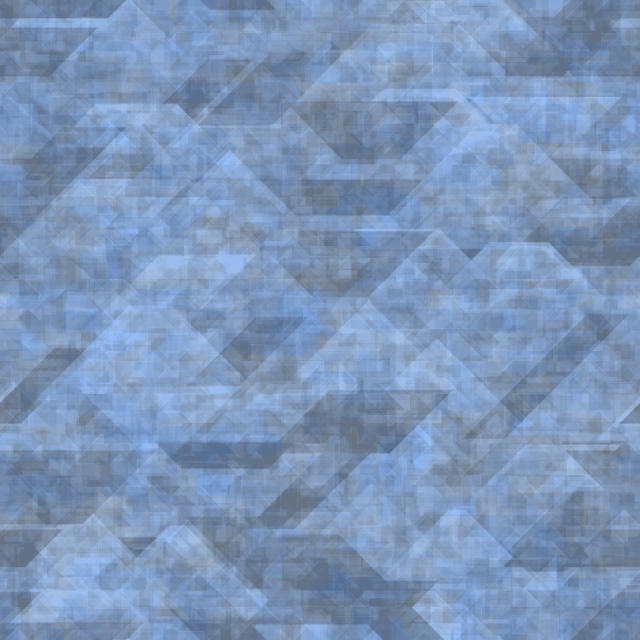
Reproduce this texture procedurally as a WebGL 1 fragment shader.

```glsl
precision highp float;

uniform vec2 u_resolution;

const vec3 SLATE = vec3(0.398, 0.472, 0.575);
const vec3 SKY = vec3(0.585, 0.712, 0.890);
const vec3 WARM_SHIFT = vec3(0.052, 0.008, -0.062);
const int FACET_COUNT = 56;

float hash(vec2 p) {
  vec3 q = fract(p.xyx * vec3(0.1031, 0.1030, 0.0973));
  q += dot(q, q.yzx + 33.33);
  return fract((q.x + q.y) * q.z);
}

float randomSign(vec2 key) {
  return hash(key) < 0.5 ? -1.0 : 1.0;
}

float fill(float dist, float blur) {
  return 1.0 - smoothstep(-blur, blur, dist);
}

// Wrapping brick grid; most cells are cut straight or at 45 degrees.
float mosaic(vec2 p, vec2 cells, float seed) {
  vec2 grid = p * cells;
  float row = mod(floor(grid.y), cells.y);
  grid.x += hash(vec2(row, seed)) * cells.x;
  vec2 id = mod(floor(grid), cells);
  vec2 local = fract(grid) - 0.5;
  vec2 key = id + seed * 7.0;
  float kind = hash(key + 3.7);
  float offset = (hash(key + 8.3) - 0.5) * 0.7;
  vec2 size = local / cells;
  float cut = 1.0;
  if (kind < 0.55) cut = (size.x + size.y * randomSign(key + 5.1)) * 0.7071;
  else if (kind < 0.70) cut = size.x - offset / cells.x;
  else if (kind < 0.85) cut = size.y - offset / cells.y;
  float crease = randomSign(key + 2.9) * fill(abs(cut) - 0.0008, 0.0010);
  return hash(key + 19.0 * step(0.0, cut)) - 0.5 + 0.35 * crease;
}

// Fine patchwork: blocks, slanted chips and thin streaks.
float patchwork(vec2 p) {
  vec2 slanted = vec2(p.x + p.y, p.x - p.y);
  float tone = 0.19 * mosaic(p, vec2(7.0, 13.0), 1.0);
  tone += 0.23 * mosaic(p, vec2(14.0, 25.0), 2.0);
  tone += 0.25 * mosaic(p, vec2(25.0, 39.0), 3.0);
  tone += 0.23 * mosaic(p, vec2(44.0, 62.0), 4.0);
  tone += 0.20 * mosaic(p.yx, vec2(23.0, 34.0), 5.0);
  tone += 0.19 * mosaic(slanted, vec2(13.0, 19.0), 6.0);
  tone += 0.14 * mosaic(p, vec2(8.0, 112.0), 7.0);
  tone += 0.10 * mosaic(p.yx, vec2(16.0, 104.0), 8.0);
  return tone;
}

float warmth(vec2 p) {
  return mosaic(p, vec2(5.0, 9.0), 11.0) * 0.6
       + mosaic(p, vec2(13.0, 31.0), 12.0) * 0.7
       + mosaic(p, vec2(31.0, 23.0), 13.0) * 0.5;
}

// Signed distance to a flat-topped shape with 45 degree sides.
float slantedBox(vec2 d, vec2 halfSize, vec2 lean) {
  float left = -d.x - halfSize.x + lean.x * d.y;
  float right = d.x - halfSize.x - lean.y * d.y;
  return max(abs(d.y) - halfSize.y, max(left, right) * 0.7071);
}

// Overlapping light peaks, dark slabs and slanted bands, back to front.
float facets(vec2 p, float blur) {
  float tone = 0.50;
  for (int i = 0; i < FACET_COUNT; i++) {
    float n = float(i);
    vec2 jitter = vec2(hash(vec2(n, 21.0)), hash(vec2(n, 22.0)));
    vec2 center = n * vec2(0.7549, 0.5698) + jitter * 0.12;
    vec2 d = fract(p - center + 0.5) - 0.5;
    float a = hash(vec2(n, 23.0));
    float b = hash(vec2(n, 24.0));
    bool isPeak = mod(n, 2.0) < 0.5;
    vec2 lean = vec2(randomSign(vec2(n, 25.0)), randomSign(vec2(n, 26.0)));
    vec2 halfSize = vec2(mix(0.060, 0.135, a), mix(0.020, 0.058, b));
    if (isPeak) {
      halfSize = vec2(mix(0.07, 0.13, a), mix(0.04, 0.11, b));
      if (a + b > 0.6) lean = vec2(1.0, -1.0);
    } else if (a < 0.35) {
      lean = lean.xx;
      halfSize = vec2(mix(0.025, 0.060, b), mix(0.05, 0.10, a / 0.35));
    } else if (lean.x > lean.y) {
      lean = -lean;
    }
    float dist = slantedBox(d, halfSize, lean);
    float height = clamp(d.y / halfSize.y * 0.5 + 0.5, 0.0, 1.0);
    float mask = fill(dist, blur);
    if (isPeak) {
      float rim = mask - fill(dist + mix(0.010, 0.022, b), blur);
      tone = mix(tone, 0.84, mask * mix(0.15, 0.92, height));
      tone += 0.10 * rim * height;
    } else {
      tone = mix(tone, mix(0.00, 0.14, b), mask * mix(0.95, 0.70, height));
    }
  }
  return tone;
}

void main() {
  vec2 p = gl_FragCoord.xy / u_resolution;
  float pixel = 1.0 / min(u_resolution.x, u_resolution.y);

  // Average four samples to soften the patchwork edges.
  float detail = 0.0;
  float warm = 0.0;
  for (int i = 0; i < 4; i++) {
    float n = float(i);
    vec2 corner = vec2(mod(n, 2.0), floor(n * 0.5)) - 0.5;
    vec2 q = p + corner * pixel * 0.6;
    detail += 0.25 * patchwork(q);
    warm += 0.25 * warmth(q);
  }

  float tone = clamp(facets(p, pixel) + detail, -0.12, 1.12);
  vec3 color = mix(SLATE, SKY, tone) + WARM_SHIFT * warm;
  gl_FragColor = vec4(color, 1.0);
}
```
